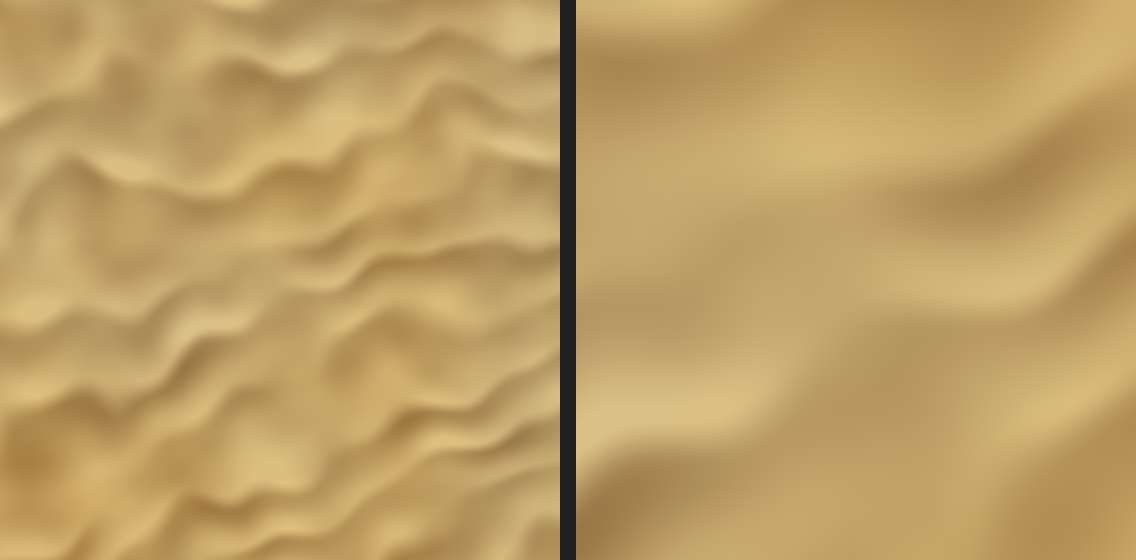
Left: the whole. Right: its middle third, enlarged.
Give the GLSL for this texture, as a WebGL 1 fragment shader.

```glsl
precision highp float;
uniform vec2 u_resolution;

vec2 randomGradient(vec2 cell) {
  float angle = 6.2832 * fract(sin(dot(cell, vec2(127.1, 311.7))) * 43758.5453);
  return vec2(cos(angle), sin(angle));
}

// Gradient noise, roughly -0.7 to 0.7
float noise(vec2 p) {
  vec2 i = floor(p), f = fract(p);
  vec2 w = f * f * f * (f * (f * 6.0 - 15.0) + 10.0);
  float a = dot(randomGradient(i), f);
  float b = dot(randomGradient(i + vec2(1.0, 0.0)), f - vec2(1.0, 0.0));
  float c = dot(randomGradient(i + vec2(0.0, 1.0)), f - vec2(0.0, 1.0));
  float d = dot(randomGradient(i + 1.0), f - 1.0);
  return mix(mix(a, b, w.x), mix(c, d, w.x), w.y);
}

// Steep lee side just under the crest, long soft slope above it
float rippleProfile(float phase) {
  float f = fract(phase);
  return smoothstep(0.0, 0.32, f) * (1.0 - smoothstep(0.27, 1.0, f));
}

void main() {
  vec2 uv = gl_FragCoord.xy / u_resolution;

  // Ripples climb to the right, flatter at the top, steep at the bottom
  float height = uv.y - (uv.x - 0.5) * mix(0.6, 0.06, uv.y);
  vec2 along = vec2(uv.x + 0.4 * uv.y, uv.y - 0.4 * uv.x);

  // Bent and broken crest lines
  float bend = 0.8 * noise(along * vec2(3.6, 3.0) + 4.3)
             + 0.6 * noise(along * vec2(7.0, 5.0) + 17.6);
  float ripple = rippleProfile(7.0 * height + bend);

  // Ripples fade in and out, crossed by steep hollows and spurs
  float relief = clamp(0.58 + 1.1 * noise(along * vec2(5.0, 6.0) + 31.2), 0.12, 1.0);
  float hollows = noise(mat2(0.77, -0.64, 0.64, 0.77) * uv * vec2(8.0, 7.0) + 8.7);
  float detail = noise(along * vec2(10.0, 15.0) + 52.4);
  float light = 0.58 + relief * (ripple - 0.48) + 0.48 * hollows + 0.2 * detail;
  light = clamp(light, -0.25, 1.1);

  // Sand colour, warmer in patches and toward the lower left
  vec3 shade = vec3(0.63, 0.495, 0.29);
  vec3 sunlit = vec3(0.84, 0.725, 0.485);
  vec3 sand = mix(shade, sunlit, light);
  float warmth = noise(uv * 3.5 + 73.1) + 0.6 * (0.6 - uv.y) * (1.2 - uv.x);
  sand += warmth * vec3(0.015, -0.012, -0.05);

  gl_FragColor = vec4(sand, 1.0);
}
```
